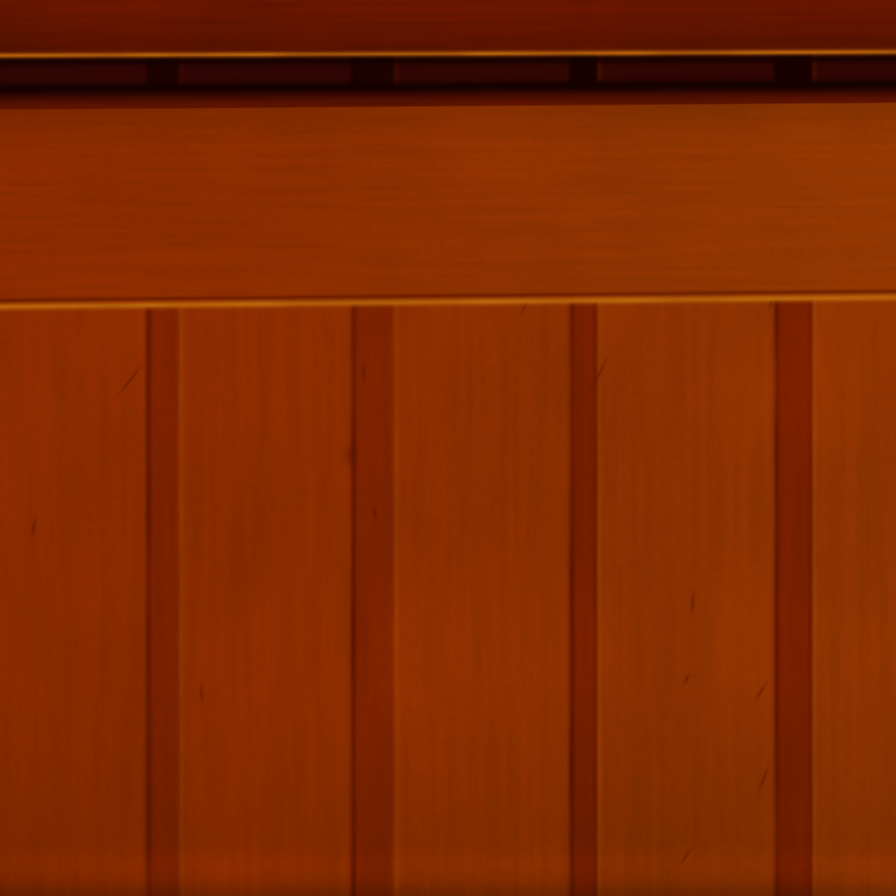
Reproduce this texture procedurally as a three.js fragment shader.

```glsl
// Varnished timber wall: four grooves divide upright planks below a level board,
// with a shadowed gap and a dark rail above. Tilted bands are layered from
// soft steps; stretched value noise supplies grain, mottling and small scratches.
varying vec2 vUv;

const float SOFT = 0.0013;
const float PITCH = 0.2344;
const float FIRST_GROOVE = 0.1836;

const vec3 PLANK = vec3(0.540, 0.168, 0.000);
const vec3 WARM = vec3(0.560, 0.210, 0.004);
const vec3 GROOVE = vec3(0.470, 0.122, 0.000);
const vec3 SEAM = vec3(0.360, 0.075, 0.000);
const vec3 SHEEN = vec3(0.610, 0.250, 0.020);
const vec3 RAIL = vec3(0.385, 0.080, 0.000);
const vec3 GAP = vec3(0.185, 0.022, 0.008);
const vec3 SHADOW = vec3(0.075, 0.004, 0.000);
const vec3 GOLD = vec3(0.730, 0.400, 0.045);

float hash(vec2 p) {
  p = fract(p * vec2(0.1031, 0.1137));
  p += dot(p, p.yx + 33.33);
  return fract((p.x + p.y) * p.x * 17.0);
}

float noise(vec2 p) {
  vec2 i = floor(p);
  vec2 f = fract(p);
  f = f * f * (3.0 - 2.0 * f);
  float low = mix(hash(i), hash(i + vec2(1.0, 0.0)), f.x);
  float high = mix(hash(i + vec2(0.0, 1.0)), hash(i + 1.0), f.x);
  return mix(low, high, f.y);
}

float fbm(vec2 p) {
  float sum = 0.0;
  float gain = 0.5;
  for (int k = 0; k < 4; k++) {
    sum += gain * noise(p);
    p = p * 2.03 + 17.3;
    gain *= 0.5;
  }
  return sum / 0.9375;
}

float above(float edge, float v) {
  return smoothstep(edge - SOFT, edge + SOFT, v);
}

float ridge(float d, float width) {
  return exp(-d * d / (width * width));
}

// Short slanted marks, one possible mark in each cell
float scratches(vec2 p) {
  vec2 cell = floor(p * 11.0);
  vec2 q = fract(p * 11.0) - 0.3 - 0.4 * vec2(hash(cell + 3.0), hash(cell + 9.0));
  q.x -= q.y * (hash(cell + 21.0) - 0.2);
  float size = 0.04 + 0.12 * hash(cell + 40.0);
  return step(0.83, hash(cell + 60.0)) * ridge(q.x, 0.022) * ridge(q.y, size);
}

// Plank face with alternating narrow and wide grooves
vec3 planks(vec2 p, vec3 face, vec3 hollow, vec3 seam, vec3 sheen) {
  float id = floor((p.x - FIRST_GROOVE) / PITCH + 0.5);
  float d = p.x - FIRST_GROOVE - id * PITCH;
  float halfWidth = 0.018 + 0.0075 * mod(id, 2.0) - 0.0018 * id;
  float inside = above(-halfWidth, d) * (1.0 - above(halfWidth, d));
  float wear = 0.45 + 0.5 * noise(vec2(id * 7.0, p.y * 14.0));
  float rightHalf = step(1.5, id);
  vec3 c = mix(face, hollow, inside * (0.8 + 0.2 * rightHalf));
  c = mix(c, seam, wear * ridge(d + halfWidth, 0.0035));
  c = mix(c, seam, 0.6 * wear * rightHalf * ridge(d - halfWidth + 0.002, 0.003));
  c = mix(c, sheen, 0.6 * wear * ridge(d - halfWidth - 0.002 * rightHalf, 0.0032));
  return c;
}

void main() {
  vec2 p = vUv;
  float mottle = fbm(p * vec2(7.0, 5.0)) - 0.5;
  float uprightGrain = fbm(p * vec2(130.0, 7.0)) - 0.5;
  float levelGrain = fbm(p * vec2(9.0, 190.0)) - 0.5;
  float speck = noise(p * 260.0) - 0.5;

  // Tilted boundaries, from the lowest upward
  float boardFoot = 0.6576 + 0.0104 * p.x;
  float boardHead = 0.8776 + 0.0078 * p.x;
  float shadowLine = 0.8990 + 0.0050 * p.x;
  float railFoot = 0.9370 + 0.0040 * p.x;

  // Upright planks
  vec3 face = mix(PLANK, WARM, 0.75 * smoothstep(0.1, 1.0, p.x));
  vec3 color = planks(p, face, GROOVE, SEAM, SHEEN);
  color *= 1.0 + 0.16 * mottle + 0.10 * uprightGrain + 0.03 * speck;
  color *= 1.0 - 0.10 * (1.0 - smoothstep(0.0, 0.3, p.y));
  color *= 1.0 + 0.07 * ridge(p.y - 0.035, 0.014);
  color *= 1.0 - 0.14 * (1.0 - smoothstep(0.0, 0.02, p.y));
  color = mix(color, SEAM, 0.55 * scratches(p));
  color = mix(color, SEAM, 0.5 * ridge(length((p - vec2(0.392, 0.492)) * vec2(1.0, 0.7)), 0.007));

  // Level board
  vec3 board = mix(PLANK, WARM, smoothstep(0.0, 1.0, p.x));
  board *= 1.0 + 0.12 * mottle + 0.10 * levelGrain + 0.03 * speck;
  board *= 1.0 - 0.08 * smoothstep(0.05, 0.0, boardHead - p.y);
  color = mix(color, board, above(boardFoot, p.y));

  // Shaded lip, gap and deep shadow
  vec3 lip = mix(SEAM, GAP, smoothstep(boardHead, shadowLine, p.y));
  color = mix(color, lip * (1.0 + 0.2 * levelGrain), above(boardHead, p.y));
  vec3 gap = planks(p, GAP, SHADOW * 1.3, SHADOW, RAIL * 0.85);
  color = mix(color, gap * (1.0 + 0.25 * mottle), above(shadowLine + 0.003, p.y));
  color = mix(color, SHADOW, 0.95 * ridge(p.y - shadowLine - 0.002, 0.0058));
  color = mix(color, SHADOW, 0.8 * ridge(p.y - railFoot + 0.006, 0.005));

  // Dark upper rail
  vec3 rail = RAIL * (0.88 + 0.17 * smoothstep(railFoot, 1.0, p.y));
  rail *= 1.0 + 0.20 * mottle + 0.16 * levelGrain + 0.03 * speck;
  color = mix(color, rail, above(railFoot, p.y));

  // Bright lower edges of the board and rail
  float glint = 0.75 + 0.25 * noise(vec2(p.x * 24.0, 4.0));
  color = mix(color, SEAM, 0.6 * ridge(p.y - boardFoot - 0.007, 0.0025));
  color = mix(color, GOLD, glint * ridge(p.y - boardFoot, 0.0036));
  color = mix(color, GOLD, 0.95 * glint * ridge(p.y - railFoot - 0.001, 0.0030));
  gl_FragColor = vec4(color, 1.0);
}
```
